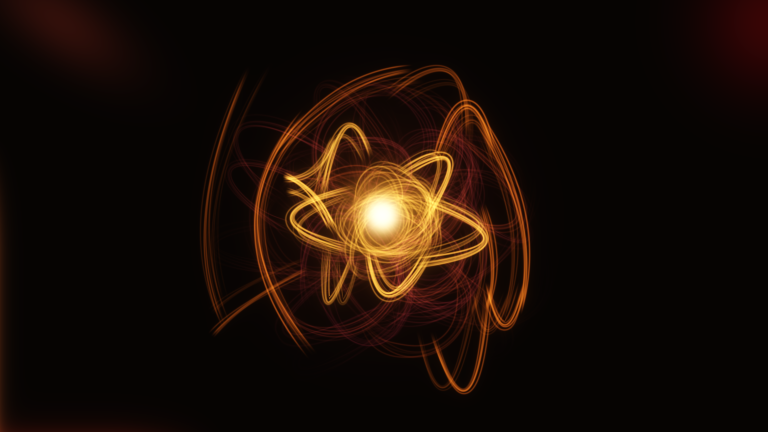
Give the GLSL for this background, as a Shadertoy shader.

```glsl
// A burning knot of light: bundles of fine glowing threads around a white-hot core.
// Bezier bundles form the main loops, scattered elliptical arcs fill the halo and
// the inner coil; summed light is tone mapped over a dark, red-cornered backdrop.

float hash(float n) { return fract(sin(n * 12.9898) * 43758.5453); }

mat2 rotation(float a) { return mat2(cos(a), -sin(a), sin(a), cos(a)); }

// Five threads that weave around signed distance d; t runs along the bundle
float threads(float d, float width, float t, float seed) {
    float thickness = 0.0013 + 0.3 / iResolution.y;
    float light = 0.08 * exp(-abs(d) / 0.012);
    for (float k = 0.0; k < 5.0; k++) {
        float offset = (k - 2.0) * width * (0.75 + 0.5 * sin(t * 4.0 + k * 2.0 + seed));
        float x = (d - offset) / thickness;
        light += exp(-x * x) * (0.2 + 0.8 * hash(seed + k));
    }
    return light;
}

// Thread bundle along a quadratic Bezier from a to c, passing through m
float strand(vec2 p, vec2 a, vec2 m, vec2 c, float width) {
    vec2 b = 2.0 * m - 0.5 * (a + c);
    vec2 u = b - a, v = a - 2.0 * b + c, w = a - p;
    float k = 1.0 / dot(v, v);
    float kx = k * dot(u, v);
    float ky = k * (2.0 * dot(u, u) + dot(w, v)) / 3.0;
    float f = ky - kx * kx;
    float g = kx * (2.0 * kx * kx - 3.0 * ky) + k * dot(w, u);
    float h = g * g + 4.0 * f * f * f;
    vec2 t;
    if (h >= 0.0) {
        vec2 x = 0.5 * (vec2(1, -1) * sqrt(h) - g);
        vec2 r = sign(x) * pow(abs(x), vec2(1.0 / 3.0));
        t = vec2(r.x + r.y - kx);
    } else {
        float z = sqrt(-f);
        float angle = acos(clamp(g / (2.0 * f * z), -1.0, 1.0)) / 3.0;
        float n = 1.732 * sin(angle);
        t = vec2(2.0 * cos(angle), -n - cos(angle)) * z - kx;
    }
    t = clamp(t, 0.0, 1.0);
    vec2 d0 = w + (2.0 * u + v * t.x) * t.x;
    vec2 d1 = w + (2.0 * u + v * t.y) * t.y;
    bool first = dot(d0, d0) < dot(d1, d1);
    vec2 d = first ? d0 : d1;
    float s = first ? t.x : t.y;
    vec2 tangent = u + v * s;
    float side = sign(tangent.x * d.y - tangent.y * d.x);
    float ends = smoothstep(0.0, 0.13, s) * smoothstep(1.0, 0.87, s);
    return ends * threads(side * length(d), width, s, a.x * 40.0 + c.y * 9.0);
}

// Thread bundle along part of a randomly turned ellipse
float arc(vec2 p, vec2 radii, float width, float seed) {
    vec2 q = rotation(6.283 * hash(seed + 0.3)) * p;
    float k = length(q / radii);
    float d = k * (k - 1.0) / (length(q / (radii * radii)) + 0.001);
    float angle = atan(q.y, q.x) - 6.283 * hash(seed + 0.7);
    return smoothstep(-0.4, 0.8, cos(angle)) * threads(d, width, cos(angle), seed);
}

// Bright lobes around the coil
float lobes(vec2 p) {
    float s = strand(p, vec2(-0.06, 0.068), vec2(-0.215, -0.005), vec2(-0.06, -0.085), 0.006);
    s += strand(p, vec2(0.07, 0.045), vec2(0.235, -0.055), vec2(0.05, -0.115), 0.006);
    s += strand(p, vec2(0.03, 0.09), vec2(0.15, 0.127), vec2(0.085, -0.03), 0.005);
    s += strand(p, vec2(-0.04, -0.07), vec2(0.01, -0.185), vec2(0.11, -0.08), 0.005);
    s += 0.7 * strand(p, vec2(-0.15, 0.03), vec2(-0.09, 0.205), vec2(-0.03, 0.13), 0.006);
    s += 0.7 * strand(p, vec2(-0.235, 0.085), vec2(-0.16, 0.11), vec2(-0.115, 0.185), 0.003);
    s += 0.9 * strand(p, vec2(-0.235, 0.095), vec2(-0.165, 0.05), vec2(-0.12, -0.03), 0.004);
    return s + 0.5 * strand(p, vec2(-0.13, -0.06), vec2(-0.13, -0.2), vec2(-0.07, -0.08), 0.004);
}

// Large loops: left, right, bottom, far left and top
float loops(vec2 p) {
    float s = strand(p, vec2(-0.16, -0.325), vec2(-0.295, -0.03), vec2(-0.18, 0.245), 0.006);
    s += 0.7 * strand(p, vec2(-0.265, 0.13), vec2(-0.11, 0.278), vec2(0.07, 0.34), 0.005);
    s += 1.3 * strand(p, vec2(0.115, 0.115), vec2(0.188, 0.255), vec2(0.255, 0.145), 0.005);
    s += strand(p, vec2(0.215, 0.235), vec2(0.318, -0.005), vec2(0.313, -0.23), 0.005);
    s += 1.2 * strand(p, vec2(0.324, -0.15), vec2(0.28, -0.252), vec2(0.235, -0.15), 0.005);
    s += 0.7 * strand(p, vec2(0.235, -0.22), vec2(0.253, -0.11), vec2(0.225, 0.03), 0.004);
    s += 0.8 * strand(p, vec2(0.11, -0.265), vec2(0.194, -0.4), vec2(0.242, -0.15), 0.004);
    s += 0.35 * strand(p, vec2(-0.31, 0.35), vec2(-0.41, 0.014), vec2(-0.365, -0.26), 0.005);
    s += 0.4 * strand(p, vec2(-0.4, -0.28), vec2(-0.31, -0.2), vec2(-0.17, -0.12), 0.004);
    return s + 0.4 * strand(p, vec2(0.0, 0.27), vec2(0.15, 0.335), vec2(0.19, 0.17), 0.005);
}

void mainImage(out vec4 fragColor, in vec2 fragCoord) {
    vec2 p = (fragCoord - 0.5 * iResolution.xy) / iResolution.y;
    vec3 light = vec3(0);

    // Dim red and plum halo
    for (float i = 1.0; i < 49.0; i++) {
        vec2 center = rotation(i * 2.4) * vec2(0.21 * sqrt(hash(i + 0.1)), 0);
        vec2 radii = vec2(0.07 + 0.19 * hash(i + 0.5), 0.04 + 0.14 * hash(i + 0.9));
        vec3 tint = mix(vec3(0.30, 0.085, 0.02), vec3(0.19, 0.035, 0.06), hash(i * 3.1));
        light += tint * arc(p - center, radii, 0.007, i) * (0.2 + hash(i * 1.7));
    }
    light *= smoothstep(0.5, 0.2, length(p));

    // Golden inner coil
    float gold = 0.0;
    for (float i = 60.0; i < 76.0; i++) {
        vec2 center = vec2(0.012, -0.016) + 0.06 * (vec2(hash(i), hash(i + 0.2)) - 0.5);
        vec2 radii = 0.045 + 0.085 * vec2(hash(i + 0.4), hash(i + 0.6));
        gold += 0.4 * arc(p - center, radii, 0.006, i);
    }

    // Each loop has a fainter, slightly turned echo
    gold += lobes(p) + 0.35 * lobes(rotation(0.13) * p * 1.07);
    light += gold * vec3(1.9, 0.98, 0.22);
    light += (loops(p) + 0.25 * loops(rotation(-0.1) * p * 1.06)) * vec3(0.95, 0.33, 0.06);

    // White-hot core and its warm haze
    float r = length(p - vec2(-0.004, 0.002));
    light += vec3(6.0, 5.0, 3.2) * exp(-r * r / 0.0009);
    light += vec3(1.5, 0.8, 0.16) * exp(-r * r / 0.005);
    light += vec3(0.12, 0.035, 0.016) * exp(-r * r / 0.05);

    // Backdrop with faint coloured leaks at its borders
    vec3 color = vec3(0.022, 0.014, 0.009);
    vec2 corner = p - vec2(0.9, 0.45);
    color += vec3(0.20, 0.005, 0.012) * exp(-dot(corner, corner) / 0.025);
    vec2 leak = rotation(-0.6) * (p - vec2(-0.75, 0.45));
    color += vec3(0.17, 0.045, 0.03) * exp(-dot(leak * leak, vec2(30, 150)));
    color += vec3(0.18, 0.08, 0.035) * exp(-(p.x + 0.889) / 0.014) * smoothstep(0.2, -0.1, p.y);
    color += vec3(0.13, 0.025, 0.012) * exp(-(p.y + 0.5) / 0.025) * smoothstep(-0.35, -0.65, p.x);
    fragColor = vec4(color + 1.0 - exp(-light), 1.0);
}
```
